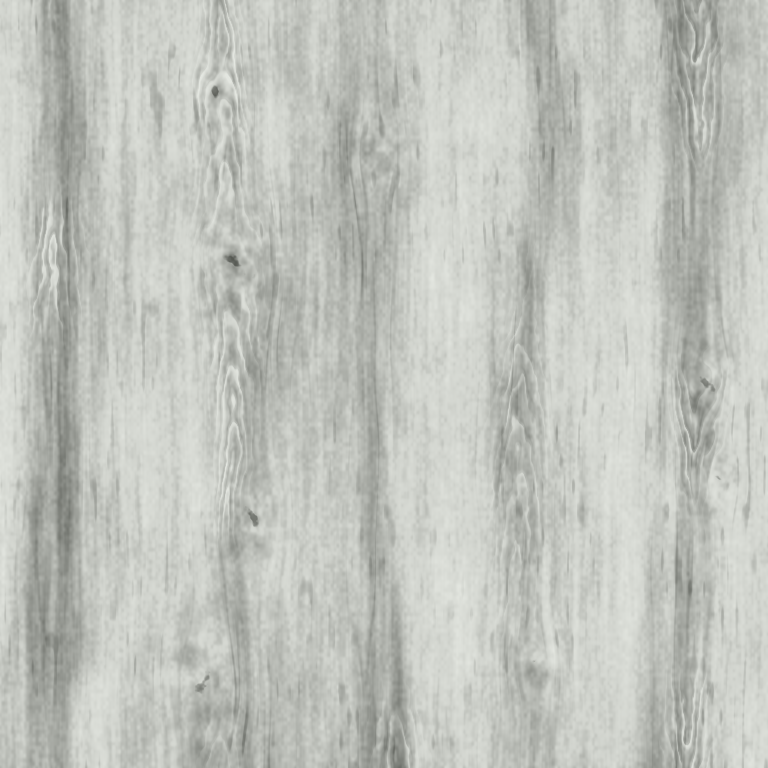
Give the GLSL for this texture, as a WebGL 2 fragment shader.

```glsl
#version 300 es
precision highp float;

#define BAND_COUNT 5
#define BAND_SPACING 0.204
#define BAND_START 0.085
#define BAND_WIDTH 0.029
#define BAND_DEPTH 0.215
#define KNOT_COUNT 8
#define FIBRE_CONTRAST 0.15
#define GRAIN_CONTRAST 0.105
#define BASE_TONE 0.845

uniform vec2 u_resolution;
out vec4 fragColor;

float hash(vec2 p) {
    vec3 q = fract(vec3(p.xyx) * vec3(0.1031, 0.1030, 0.0973));
    q += dot(q, q.yzx + 33.33);
    return fract((q.x + q.y) * q.z);
}

float noise(vec2 p) {
    vec2 cell = floor(p), f = fract(p);
    f = f * f * (3.0 - 2.0 * f);
    float low = mix(hash(cell), hash(cell + vec2(1, 0)), f.x);
    float high = mix(hash(cell + vec2(0, 1)), hash(cell + vec2(1, 1)), f.x);
    return mix(low, high, f.y);
}

// Noise centred on zero, with two finer octaves
float fbm(vec2 p) {
    return 0.55 * noise(p) + 0.3 * noise(p * 2.1 + 17.3) + 0.15 * noise(p * 4.3 + 41.7) - 0.5;
}

float bandCentre(float index, float y) {
    float jitter = (hash(vec2(index, 3.0)) - 0.5) * 0.03;
    float sway = (noise(vec2(index * 7.0 + 2.0, y * 2.4)) - 0.5) * 0.05;
    return BAND_START + BAND_SPACING * index + jitter + sway;
}

// Pale nested arches running along a band
float archLines(vec2 p, float d, float index) {
    float direction = hash(vec2(index, 9.0)) < 0.5 ? -1.0 : 1.0;
    float ragged = 1.7 * fbm(vec2(p.x * 60.0, p.y * 22.0 + index * 5.0));
    float stretch = 3.0 * fbm(vec2(index * 11.0, p.y * 3.0));
    float phase = p.y * 11.0 + direction * 2.8 * sqrt(d * d + 0.02) + ragged + stretch;
    float f = fract(phase);
    float line = smoothstep(0.5, 0.86, f) * (1.0 - smoothstep(0.86, 1.0, f));
    float broken = 0.35 + noise(p * vec2(70.0, 28.0));
    return broken * line - 0.4 * smoothstep(0.0, 0.2, f) * (1.0 - smoothstep(0.2, 0.5, f));
}

void main() {
    vec2 p = gl_FragCoord.xy / u_resolution;
    vec2 wood = p + vec2(0.012 * fbm(p * vec2(5.0, 4.0) + 3.0), 0.0);
    float knotTone = 0.0;

    // Knots: ragged slanted cores, smeared pale rims, fibres bent around them
    for (int i = 0; i < KNOT_COUNT; i++) {
        float k = float(i);
        float y = (k + hash(vec2(k, 21.0))) / float(KNOT_COUNT);
        float band = floor(hash(vec2(k, 37.0)) * float(BAND_COUNT));
        float x = bandCentre(band, y) + (hash(vec2(k, 53.0)) - 0.4) * 0.06;
        float size = mix(0.008, 0.017, hash(vec2(k, 71.0)));
        vec2 d = p - vec2(x, y);
        float reach = exp(-dot(d * vec2(1.0, 0.6), d * vec2(1.0, 0.6)) / (size * size * 9.0));
        wood.x -= d.x * reach * 0.65;
        float angle = mix(-1.2, 1.2, hash(vec2(k, 89.0)));
        vec2 local = mat2(cos(angle), -sin(angle), sin(angle), cos(angle)) * d;
        float r = length(local * vec2(1.0, 2.4)) / size + 3.2 * fbm(p * 75.0 + k);
        knotTone -= 0.24 * (1.0 - smoothstep(0.0, 0.8, r));
        knotTone += 0.4 * reach * fbm(p * vec2(50.0, 42.0) + k) + 0.05 * reach;
    }

    // Long dark bands with arched figure inside
    float shade = 0.0;
    float figure = 0.0;
    for (int i = 0; i < BAND_COUNT; i++) {
        float index = float(i);
        float width = BAND_WIDTH * (0.6 + 0.9 * noise(vec2(index * 13.0, p.y * 3.2)));
        float d = (wood.x - bandCentre(index, p.y)) / width;
        float softSide = hash(vec2(index, 61.0)) < 0.5 ? -1.0 : 1.0;
        float spread = d * softSide > 0.0 ? 0.6 : 1.1;
        float strength = 0.5 + 0.75 * noise(vec2(index * 5.0 + 0.5, p.y * 4.0));
        float core = exp(-d * d * spread * spread);
        shade += strength * (0.75 * core + 0.25 * exp(-d * d * 0.16));
        float patchy = smoothstep(0.3, 0.65, noise(vec2(index * 17.0 + 4.0, p.y * 4.5)));
        figure += patchy * exp(-d * d * 1.3) * archLines(wood, d, index);
    }
    shade = min(shade, 1.25);

    // Broad clouds, streaks along the grain and faint mottling
    float clouds = fbm(vec2(wood.x * 10.0, p.y * 2.2));
    float streaks = fbm(vec2(wood.x * 48.0, p.y * 2.4));
    float mottle = fbm(p * vec2(30.0, 20.0) + 8.0);

    // Narrow dark seams that thicken inside the bands
    float seamField = abs(fbm(vec2(wood.x * 38.0 + 60.0, p.y * 3.0)));
    float seams = (1.0 - smoothstep(0.0, 0.07, seamField)) * noise(vec2(wood.x * 30.0, p.y * 9.0));

    // Long fibres, fine threads, short pores and speckle
    float fibres = fbm(vec2(wood.x * 105.0, p.y * 5.0));
    float threads = noise(vec2(wood.x * 230.0, p.y * 22.0)) - 0.5;
    float speckle = 0.6 * noise(p * vec2(250.0, 190.0)) + 0.4 * noise(p.yx * vec2(130.0, 210.0) + 9.0) - 0.5;
    float pores = smoothstep(0.7, 0.95, noise(vec2(wood.x * 170.0, p.y * 30.0)));
    pores *= smoothstep(0.35, 0.7, noise(p * vec2(16.0, 7.0) + 31.0));

    float tone = BASE_TONE - BAND_DEPTH * shade + 0.19 * clouds;
    tone += streaks * (0.1 + 0.17 * shade) + 0.085 * mottle;
    tone += FIBRE_CONTRAST * fibres * (0.7 + 0.7 * shade) + 0.05 * threads;
    tone += GRAIN_CONTRAST * speckle - seams * (0.02 + 0.13 * shade);
    tone += 0.19 * figure + knotTone - 0.11 * pores;

    // Soft shoulder keeps the pale wood from bleaching
    tone = min(tone, 0.82 + 0.5 * (tone - 0.82));
    tone = clamp(tone, 0.34, 0.89);

    // Cool grey with a slight green cast
    fragColor = vec4(tone + vec3(0.0, 0.011, -0.013), 1.0);
}
```
